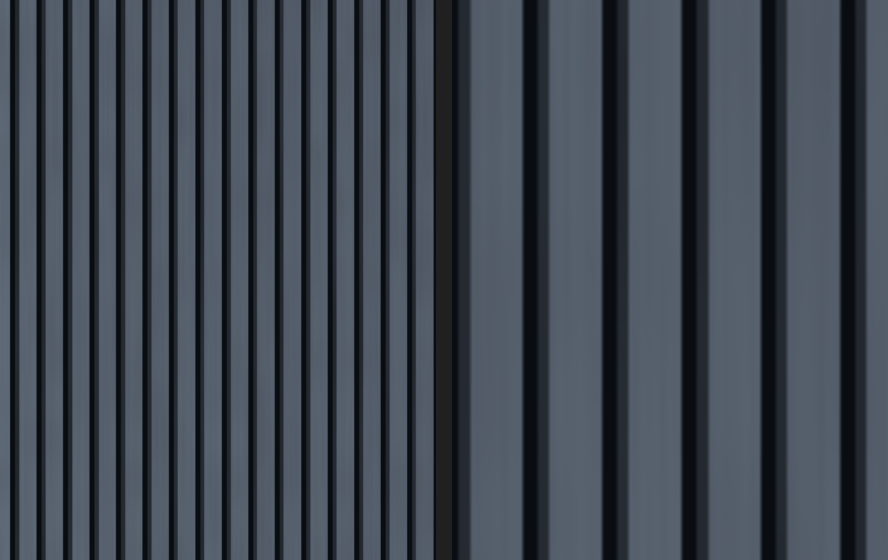
Left: the whole. Right: its middle third, enlarged.
Give the GLSL for this texture, as a Shadertoy shader.

```glsl
// Slate-blue vertical slat panel with dark, two-tone shadow grooves.

float hash(vec2 p) {
    p = fract(p * vec2(0.1031, 0.1137));
    p += dot(p, p.yx + 33.33);
    return fract((p.x + p.y) * p.x * 47.0);
}

float noise(vec2 p) {
    vec2 cell = floor(p), f = fract(p);
    f = f * f * (3.0 - 2.0 * f);
    return mix(mix(hash(cell), hash(cell + vec2(1, 0)), f.x),
               mix(hash(cell + vec2(0, 1)), hash(cell + vec2(1, 1)), f.x), f.y);
}

// Soft step centred on an edge, never narrower than a pixel
float edge(float at, float x, float soft) {
    return smoothstep(at - soft, at + soft, x);
}

void mainImage(out vec4 fragColor, in vec2 fragCoord) {
    vec2 uv = fragCoord / iResolution.xy;

    // One repeat: groove first, then the slat face
    float repeats = 16.47;
    float along = uv.x * repeats - 0.415;
    float id = floor(along);
    float x = along - id;
    float soft = max(0.035, 0.75 * repeats / iResolution.x);

    // Slat face: broad light falloff, slight tone per slat, brushed streaks
    float light = 1.0 + 0.05 * (hash(vec2(id + 40.0, 7.0)) - 0.5);
    light += 0.07 * exp(-uv.x * 9.0) - 0.03 * (uv.x - 0.5);
    light += 0.04 * (0.5 - uv.y);
    light += 0.05 * (noise(vec2(uv.x * 190.0, uv.y * 5.0)) - 0.5);
    light += 0.05 * (noise(uv * vec2(22.0, 14.0) + 9.0) - 0.5);
    light += 0.035 * (x - 0.65);
    vec3 face = vec3(0.332, 0.370, 0.418) * light;

    // Groove: black shadow beside a dimly lit side wall
    float wallTone = 0.92 + 0.2 * noise(vec2(id * 3.7 + 80.0, uv.y * 5.0));
    vec3 shadow = vec3(0.035, 0.052, 0.072);
    vec3 wall = vec3(0.142, 0.162, 0.190) * wallTone;
    vec3 groove = mix(shadow, wall, edge(0.155, x, soft));

    // Groove width varies a little, wider toward the left
    float width = 0.305 + 0.025 * (0.5 - uv.x) + 0.02 * (hash(vec2(id + 60.0, 3.0)) - 0.5);
    vec3 color = mix(groove, face, edge(width, x, soft));

    // Right edge of the slat falls into the next shadow
    color = mix(color, shadow, edge(1.0 - soft, x, soft));

    fragColor = vec4(color, 1.0);
}
```
